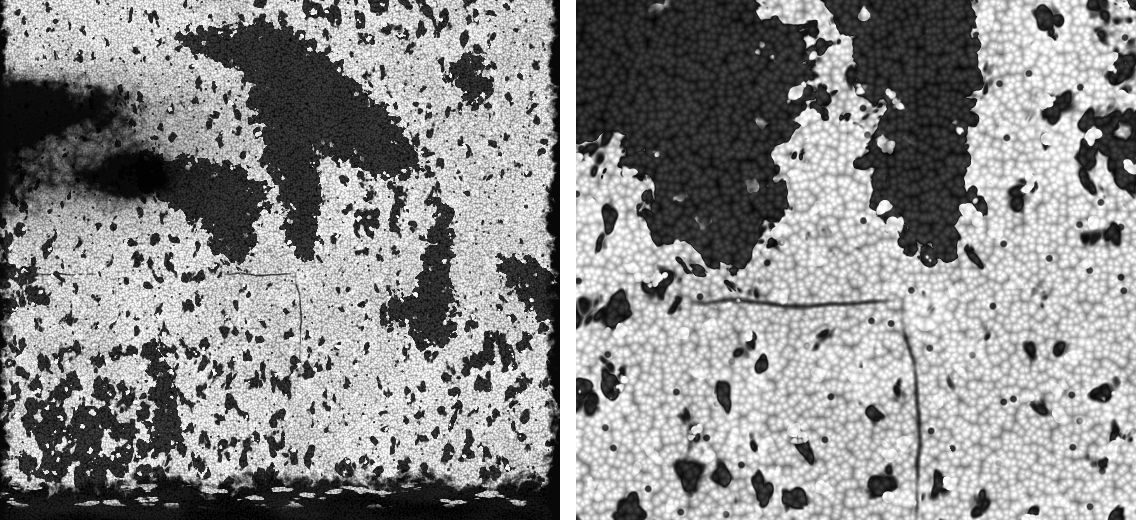
Left: the whole. Right: its middle third, enlarged.
Reproduce this texture procedurally as a WebGL 2 fragment shader.

```glsl
#version 300 es
precision highp float;
// Weathered plaster wall: peeled dark patches, small chips, soot and a black base.
uniform vec2 u_resolution;
out vec4 fragColor;

vec2 hash2(vec2 p) {
  p = vec2(dot(p, vec2(127.1, 311.7)), dot(p, vec2(269.5, 183.3)));
  return fract(sin(p) * 43758.5);
}

// Cellular noise: distance to the nearest point, and a random id of that point
vec2 cellular(vec2 p) {
  vec2 base = floor(p), nearest = vec2(9.0, 0.0);
  for (int y = -1; y <= 1; y++)
    for (int x = -1; x <= 1; x++) {
      vec2 cell = base + vec2(x, y), jitter = hash2(cell);
      float dist = length(cell + jitter - p);
      if (dist < nearest.x) nearest = vec2(dist, fract(jitter.x * 7.0 + jitter.y * 13.0));
    }
  return nearest;
}

// Cellular octaves, centred near 0.45
float flakes(vec2 p) {
  float sum = 0.0, amp = 0.57;
  for (int i = 0; i < 3; i++) {
    sum += amp * cellular(p).x;
    p = p * 2.1 + 17.3;
    amp *= 0.5;
  }
  return sum;
}

// Layered sines, roughly -1 to 1
float waves(vec2 p) {
  float sum = 0.0, amp = 0.5;
  for (int i = 0; i < 5; i++) {
    p = mat2(0.8, 0.6, -0.6, 0.8) * p * 1.7 + 1.3;
    sum += amp * sin(p.x + 1.7 * sin(p.y));
    amp *= 0.6;
  }
  return sum;
}

float bump(vec2 p, vec2 center, vec2 radius) {
  vec2 q = (p - center) / radius;
  return exp(-dot(q, q));
}

// Distance to a stroke whose radius changes from ra to rb
float stroke(vec2 p, vec2 a, vec2 b, float ra, float rb) {
  vec2 ab = b - a;
  float t = clamp(dot(p - a, ab) / dot(ab, ab), 0.0, 1.0);
  return length(p - a - t * ab) - mix(ra, rb, t);
}

// Large areas where the plaster has fallen away
float peeledMass(vec2 p) {
  float d = stroke(p, vec2(0.36, 0.925), vec2(0.54, 0.89), 0.02, 0.06);
  d = min(d, stroke(p, vec2(0.54, 0.86), vec2(0.585, 0.54), 0.07, 0.03));
  d = min(d, stroke(p, vec2(0.57, 0.83), vec2(0.76, 0.70), 0.09, 0.045));
  d = min(d, stroke(p, vec2(0.28, 0.67), vec2(0.44, 0.61), 0.03, 0.07));
  d = min(d, stroke(p, vec2(0.44, 0.62), vec2(0.45, 0.54), 0.065, 0.04));
  d = min(d, stroke(p, vec2(0.85, 0.60), vec2(0.83, 0.37), 0.015, 0.04));
  d = min(d, stroke(p, vec2(0.75, 0.40), vec2(0.83, 0.42), 0.02, 0.04));
  d = min(d, stroke(p, vec2(0.98, 0.49), vec2(1.06, 0.43), 0.02, 0.05));
  d = min(d, stroke(p, vec2(0.90, 0.87), vec2(0.92, 0.82), 0.025, 0.02));
  return min(d, stroke(p, vec2(0.30, 0.32), vec2(0.32, 0.16), 0.015, 0.03));
}

// Level that decides how many small chips are missing
float chipLevel(vec2 p) {
  float level = 0.21 + 0.08 * waves(p * 5.0);
  level += 0.29 * bump(p, vec2(0.14, 0.19), vec2(0.13, 0.16));
  level += 0.22 * bump(p, vec2(0.03, 0.47), vec2(0.08, 0.13));
  level += 0.20 * bump(p, vec2(0.65, 1.0), vec2(0.28, 0.08));
  level += 0.16 * bump(p, vec2(0.72, 0.58), vec2(0.10, 0.08));
  level += 0.09 * bump(p, vec2(0.50, 0.29), vec2(0.25, 0.10));
  level += 0.16 * bump(p, vec2(0.95, 0.30), vec2(0.10, 0.07));
  return level + 0.14 * bump(p, vec2(0.60, 0.10), vec2(0.60, 0.05));
}

void main() {
  vec2 p = gl_FragCoord.xy / u_resolution.y;
  float px = 1.0 / u_resolution.y, width = u_resolution.x * px;
  vec2 warped = p + 0.008 * vec2(waves(p * 18.0), waves(p * 18.0 + 7.0));

  // Signed distance to bare wall, negative inside
  float rough = flakes(warped * 42.0) - 0.45;
  float mass = peeledMass(warped) + 0.05 * rough;
  float chips = 0.04 * (flakes(warped * vec2(30.0, 21.0)) - chipLevel(p));
  float d = min(mass, chips);

  // Grainy plaster and dark bare wall
  float grain = 0.45 - cellular(p * 220.0).x;
  float coarse = 0.45 - cellular(p * 95.0 + 5.0).x;
  float plaster = 0.77 + 0.06 * waves(p * 6.0) + 0.55 * grain + 0.18 * coarse;
  float bare = 0.16 + 0.22 * grain + 0.08 * coarse + 0.02 * waves(p * 25.0);
  vec2 pit = cellular(p * 60.0);
  plaster *= 1.0 - 0.75 * step(0.8, pit.y) * smoothstep(0.17, 0.09, pit.x);

  // Thin cracks
  float crackY = abs(p.y - 0.472 - 0.003 * waves(p * 20.0));
  float crackX = abs(p.x - 0.575 - 0.006 * waves(p * 12.0));
  float crack = smoothstep(0.003, 0.0, crackY) * smoothstep(-0.1, 0.4, waves(p * 9.0)) * step(p.x, 0.66);
  crack = max(crack, smoothstep(0.003, 0.0, crackX) * smoothstep(0.28, 0.32, p.y) * smoothstep(0.48, 0.45, p.y));
  plaster *= 1.0 - 0.75 * crack;

  // Pale lifted rims, loose flakes and dark outlines
  float rim = smoothstep(0.013, 0.0, d) * smoothstep(0.0, 0.5, waves(p * 24.0));
  plaster = mix(plaster, 0.95 + 0.3 * grain, 0.8 * rim);
  float shade = mix(bare, plaster, smoothstep(-px, px, d));
  shade = mix(shade, 0.03, 0.75 * exp(-d * d / (2.5e-6)));
  float loose = smoothstep(0.25, 0.21, flakes(p * 32.0 + 9.0)) * smoothstep(0.03, 0.01, abs(d));
  shade = mix(shade, 0.92 + 0.35 * grain, loose);

  // Soot clouds with a soft grey veil
  float soot = 1.2 * bump(p, vec2(0.10, 0.79), vec2(0.19, 0.065));
  soot += 1.3 * bump(p, vec2(0.25, 0.66), vec2(0.11, 0.055));
  soot += 0.8 * bump(p, vec2(0.01, 0.68), vec2(0.10, 0.15));
  soot = smoothstep(0.25, 1.0, soot + 0.22 * waves(p * 14.0) * min(soot, 1.0) + 0.7 * rough);
  shade *= 1.0 - 0.45 * bump(p, vec2(0.14, 0.70), vec2(0.24, 0.12));
  shade *= 1.0 - 0.93 * soot;

  // Black base and side borders
  float ragged = 0.015 * waves(p * 11.0) + 0.06 * rough;
  float base = smoothstep(0.022, -0.012, p.y - 0.07 + ragged);
  float sides = smoothstep(0.012, -0.006, min(p.x - 0.004, width - 0.016 - p.x) + 0.6 * ragged);
  float baseShade = 0.06 + 0.12 * grain + 0.05 * waves(p * vec2(8.0, 25.0));
  float scraps = smoothstep(0.30, 0.25, flakes(p * vec2(11.0, 34.0) + 3.0));
  scraps *= smoothstep(0.02, 0.035, p.y) * smoothstep(0.08, 0.06, p.y);
  baseShade = mix(baseShade, 0.72 + 0.6 * grain, scraps);
  shade = mix(shade, baseShade, base);
  shade = mix(shade, 0.03, sides);

  fragColor = vec4(vec3(clamp(shade, 0.0, 1.0)), 1.0);
}
```
